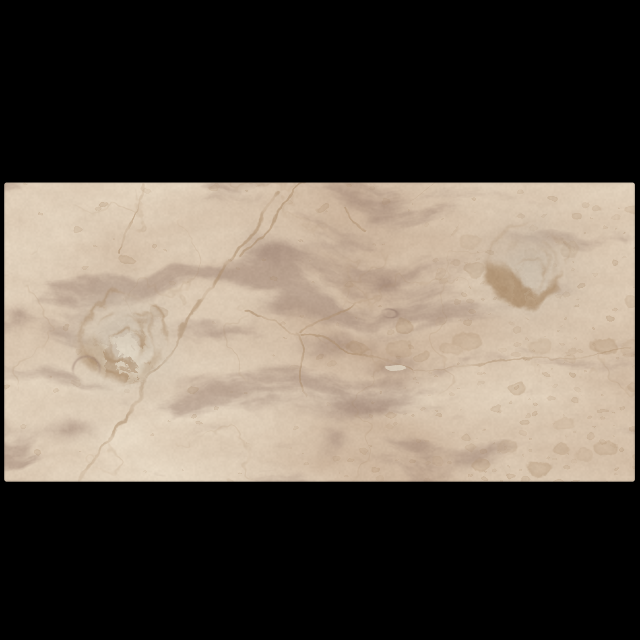
Give the GLSL for this texture, as a three.js fragment shader.

```glsl
// Draws a wide slab of stained cream stone with veins, spots and two worn knots on black.
varying vec2 vUv;

const vec3 PALE = vec3(0.905, 0.85, 0.77);
const vec3 TAN = vec3(0.80, 0.708, 0.615);
const vec3 STAIN = vec3(0.63, 0.53, 0.47);
const vec3 RUST = vec3(0.67, 0.55, 0.42);
const vec3 GREY = vec3(0.78, 0.73, 0.665);
const vec3 CHIP = vec3(0.88, 0.84, 0.77);

float hash(vec2 p) {
  vec3 q = fract(p.xyx * 0.1031);
  q += dot(q, q.yzx + 33.33);
  return fract((q.x + q.y) * q.z);
}

float noise(vec2 p) {
  vec2 i = floor(p), f = fract(p);
  f = f * f * (3.0 - 2.0 * f);
  return mix(mix(hash(i), hash(i + vec2(1, 0)), f.x),
             mix(hash(i + vec2(0, 1)), hash(i + vec2(1, 1)), f.x), f.y);
}

float fbm(vec2 p) {
  float sum = 0.0, amp = 0.5;
  for (int i = 0; i < 5; i++) {
    sum += amp * noise(p);
    p = mat2(1.98, 0.3, -0.3, 1.98) * p + 17.3;
    amp *= 0.5;
  }
  return sum / 0.97;
}

vec2 wobble(vec2 p, float scale) {
  return vec2(fbm(p * scale + 3.0), fbm(p * scale + 41.0)) - 0.5;
}

// Ragged vein from a to b, fading in and out along its length
float vein(vec2 p, vec2 a, vec2 b, float width) {
  vec2 q = p + 0.028 * wobble(p, 22.0) - a, ab = b - a;
  float d = length(q - ab * clamp(dot(q, ab) / dot(ab, ab), 0.0, 1.0));
  float fade = smoothstep(0.2, 0.65, noise(p * 35.0 + a * 90.0));
  return (1.0 - smoothstep(width * 0.2, width, d)) * (0.35 + 0.65 * fade);
}

// Soft cloudy ellipse
float blot(vec2 p, vec2 centre, vec2 size) {
  vec2 q = (p + 0.03 * wobble(p, 28.0) - centre) / size;
  return exp(-dot(q, q)) * (0.5 + fbm(p * 70.0));
}

// Scattered ragged spots with a darker rim
float spots(vec2 p, float cell, float density) {
  vec2 g = (p + cell * 0.45 * wobble(p, 1.8 / cell)) / cell;
  float cover = 0.0;
  for (int y = -1; y <= 1; y++) for (int x = -1; x <= 1; x++) {
    vec2 id = floor(g) + vec2(x, y);
    vec2 centre = id + vec2(hash(id + 5.0), hash(id + 19.0));
    float size = mix(0.12, 0.48, pow(hash(id + 31.0), 2.0));
    float d = length((g - centre) * vec2(0.85, 1.3)) / size;
    float shape = (1.0 - smoothstep(0.8, 1.05, d)) * (0.65 + 0.35 * smoothstep(0.4, 0.9, d));
    cover = max(cover, shape * step(hash(id + 47.0), density) * (0.4 + 0.6 * hash(id + 61.0)));
  }
  return cover;
}

float ring(vec2 q, float radius, float width) {
  float d = (length(q) - radius) / width;
  return exp(-d * d);
}

// Worn knot: grey haze, broken rings, a rusty crescent and pale chips
vec3 knot(vec3 col, vec2 p, vec2 centre, float radius, float rings, float rust, float chips) {
  vec2 q = (p - centre) / radius;
  q += 0.5 * wobble(q + centre * 50.0, 2.0);
  col = mix(col, GREY, 0.75 * exp(-0.9 * dot(q, q)));
  for (int i = 0; i < 4; i++) {
    float k = float(i);
    vec2 off = 0.3 * vec2(hash(vec2(k, 3.0)), hash(vec2(k, 8.0))) - 0.15;
    float broken = smoothstep(0.3, 0.7, noise(q * 2.5 + k * 9.0));
    col = mix(col, RUST, rings * broken * ring(q - off, 0.38 + 0.2 * k, 0.055));
  }
  float inside = 1.0 - smoothstep(0.75, 0.95, length((q + vec2(0.15, 0.1)) * vec2(0.85, 1.0)));
  float crescent = inside * smoothstep(0.62, 0.8, length(q - vec2(0.2, 0.22)));
  col = mix(col, RUST, rust * crescent * smoothstep(0.25, -0.25, q.y));
  float flake = smoothstep(0.5, 0.56, fbm(q * 3.5 + 7.0)) * exp(-3.0 * dot(q + vec2(0, 0.35), q + vec2(0, 0.35)));
  return mix(col, CHIP, chips * flake);
}

vec3 stone(vec2 p) {
  // Broad tone and flowing horizontal stains, heaviest in the middle
  float mid = (p.x - 0.54 + 0.15 * (p.y - 0.48)) / 0.17;
  float centre = exp(-mid * mid);
  vec2 flow = p + 0.06 * wobble(p, 7.0) + vec2(0.0, 0.16 * centre * (p.x - 0.5));
  float tone = 0.33 + 0.38 * centre + 0.14 * smoothstep(0.3, 0.9, p.x) + 1.3 * (fbm(flow * vec2(5.0, 13.0)) - 0.5);
  vec3 col = mix(PALE, TAN, clamp(tone, 0.0, 1.1));
  float streak = fbm(flow * vec2(9.0, 27.0) + 11.0) + 0.11 * centre - 0.06 * smoothstep(0.6, 0.9, p.x);
  col = mix(col, STAIN, 0.55 * smoothstep(0.54, 0.84, streak));

  // Separate dark blots
  float dark = blot(p, vec2(0.605, 0.548), vec2(0.017, 0.009)) + blot(p, vec2(0.52, 0.315), vec2(0.019, 0.017));
  dark += blot(p, vec2(0.023, 0.51), vec2(0.015, 0.012)) + blot(p, vec2(0.11, 0.328), vec2(0.038, 0.015));
  dark += blot(p, vec2(0.55, 0.36), vec2(0.07, 0.012)) + blot(p, vec2(0.53, 0.46), vec2(0.05, 0.014));
  dark += blot(p, vec2(0.42, 0.61), vec2(0.035, 0.018)) + blot(p, vec2(0.62, 0.427), vec2(0.035, 0.014));
  col = mix(col, STAIN, 0.5 * min(dark, 1.2));

  // Rusty spots, crowding to the lower right, and fine specks
  float crowd = smoothstep(0.45, 0.95, p.x + 0.7 * (0.45 - p.y));
  col = mix(col, RUST, 0.38 * spots(p, 0.042, 0.1 + 0.55 * crowd));
  col = mix(col, RUST, 0.32 * spots(p + 0.37, 0.015, 0.06 + 0.2 * crowd));

  // Long diagonal crack, its branches and faint hairlines
  float crack = vein(p, vec2(0.43, 0.70), vec2(0.306, 0.512), 0.0042);
  crack = max(crack, vein(p, vec2(0.306, 0.512), vec2(0.125, 0.25), 0.0032));
  crack = max(crack, vein(p, vec2(0.472, 0.715), vec2(0.38, 0.605), 0.003));
  crack = max(crack, vein(p, vec2(0.22, 0.71), vec2(0.185, 0.61), 0.0025));
  crack = max(crack, vein(p, vec2(0.38, 0.52), vec2(0.47, 0.48), 0.0028));
  crack = max(crack, vein(p, vec2(0.47, 0.485), vec2(0.60, 0.54), 0.0028));
  crack = max(crack, vein(p, vec2(0.465, 0.485), vec2(0.475, 0.38), 0.0025));
  crack = max(crack, vein(p, vec2(0.47, 0.48), vec2(0.64, 0.42), 0.0025));
  crack = max(crack, 0.7 * vein(p, vec2(0.64, 0.42), vec2(0.99, 0.45), 0.0022));
  crack = max(crack, vein(p, vec2(0.54, 0.68), vec2(0.575, 0.635), 0.0025));
  float hair = 1.0 - smoothstep(0.0, 0.014, abs(fbm(p * 8.0 + 70.0) - 0.5));
  crack = max(crack, 0.3 * hair * smoothstep(0.45, 0.7, noise(p * 14.0)));
  col = mix(col, RUST, 0.55 * crack);

  // Knots, the small ring beside one, and two small eyes
  col = knot(col, p, vec2(0.197, 0.467), 0.066, 0.5, 0.5, 0.9);
  col = knot(col, p, vec2(0.828, 0.58), 0.062, 0.22, 0.8, 0.15);
  col = mix(col, STAIN, 0.5 * ring(p - vec2(0.135, 0.422), 0.021, 0.0022) * smoothstep(0.41, 0.43, p.y));
  vec2 eye = (p - vec2(0.608, 0.51)) * vec2(0.5, 1.0) + 0.003 * wobble(p, 60.0);
  col = mix(col, STAIN, 0.75 * ring(eye, 0.0065, 0.0014) * smoothstep(0.59, 0.615, p.x));
  vec2 slit = (p - vec2(0.619, 0.425)) / vec2(0.017, 0.005) + 0.9 * wobble(p, 80.0);
  col = mix(col, CHIP, 0.8 * (1.0 - smoothstep(0.75, 1.0, length(slit))));
  return col + 0.022 * (noise(p * 330.0) - 0.5) + 0.03 * (fbm(p * 90.0) - 0.5);
}

void main() {
  // Slab outline with slightly rounded corners
  vec2 edge = abs(vUv - vec2(0.4993, 0.4811)) - vec2(0.4927, 0.2337) + 0.004;
  float dist = length(max(edge, 0.0)) + min(max(edge.x, edge.y), 0.0) - 0.004;
  float slab = 1.0 - smoothstep(-0.001, 0.001, dist);
  vec3 col = stone(vUv) * (1.0 - 0.06 * smoothstep(-0.004, 0.0, dist));
  gl_FragColor = vec4(col * slab, 1.0);
}
```
